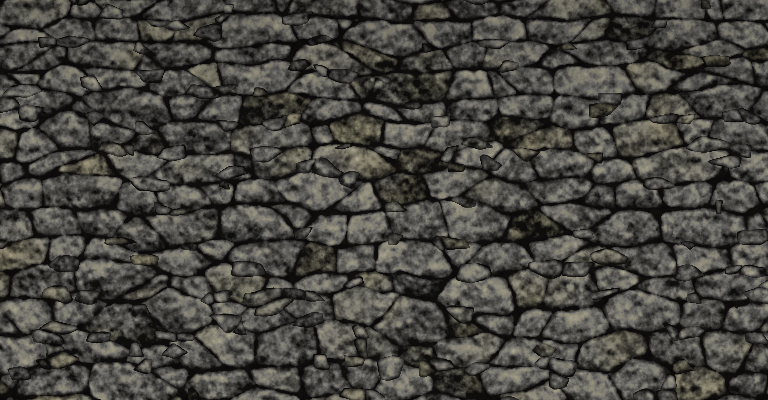
Give the GLSL for this texture, as a Shadertoy shader.

```glsl
// Dry stone wall: flat irregular blocks in rough courses with dark joints.
// Blocks are cells of a stretched, weighted Voronoi diagram with rounded
// corners; a finer diagram wedges chips into joints; noise adds lichen.

#define BLOCK_FREQ vec2(8.4, 13.4)
#define CHIP_FREQ vec2(21.0, 32.0)
#define JITTER vec2(0.78, 0.56)
#define FLATNESS vec2(1.0, 1.8)
#define SIZE_SPREAD 0.75
#define ROUNDING 15.0
#define JOINT 0.0019
#define CHIP_CHANCE 0.55
#define ROUGHNESS 0.013
#define GAP_COLOR vec3(0.050, 0.042, 0.040)
#define GREY_TINT vec3(1.01, 1.00, 0.955)
#define OCHRE_TINT vec3(1.07, 1.02, 0.84)

struct Stone {
    float edge;   // distance to the rounded outline, in canvas heights
    vec2 site;    // centre of the stone
    vec2 local;   // position inside the stone, in cell units
    vec2 id;
};

vec2 hash22(vec2 p) {
    vec3 q = fract(p.xyx * vec3(0.1031, 0.1030, 0.0973));
    q += dot(q, q.yzx + 33.33);
    return fract((q.xx + q.yz) * q.zy);
}

float noise(vec2 p) {
    vec2 i = floor(p), f = fract(p);
    f = f * f * (3.0 - 2.0 * f);
    float low = mix(hash22(i).x, hash22(i + vec2(1, 0)).x, f.x);
    float high = mix(hash22(i + vec2(0, 1)).x, hash22(i + vec2(1, 1)).x, f.x);
    return mix(low, high, f.y);
}

float fbm(vec2 p) {
    float sum = 0.0, amp = 0.533;
    for (int i = 0; i < 4; i++) {
        sum += amp * noise(p);
        p = mat2(1.6, 1.2, -1.2, 1.6) * p + 7.3;
        amp *= 0.5;
    }
    return sum;
}

// Site of a lattice cell in xy, size weight in z; odd courses are shifted.
vec3 siteOf(vec2 cell, float seed) {
    vec2 h = hash22(cell + seed);
    float weight = hash22(cell + seed + 57.0).x;
    vec2 site = cell + 0.5 + JITTER * (h - 0.5);
    site.x += 0.5 * mod(cell.y, 2.0);
    return vec3(site, SIZE_SPREAD * weight * weight);
}

// Weighted distance; FLATNESS makes the bed joints more level.
float power(vec2 q, vec3 s) {
    vec2 v = q - s.xy;
    return dot(v * v, FLATNESS) - s.z;
}

Stone findStone(vec2 p, vec2 freq, float seed) {
    vec2 q = p * freq, base = floor(q), id = base;
    vec3 own = vec3(0.0);
    float nearest = 1e5;
    for (int k = 0; k < 25; k++) {
        vec2 cell = base + vec2(k % 5 - 2, k / 5 - 2);
        vec3 s = siteOf(cell, seed);
        float d = power(q, s);
        if (d < nearest) { nearest = d; own = s; id = cell; }
    }
    // Soft minimum over all bisectors rounds the corners.
    float k0 = ROUNDING * freq.y, sum = 1e-9;
    for (int k = 0; k < 25; k++) {
        vec2 cell = base + vec2(k % 5 - 2, k / 5 - 2);
        if (cell == id) continue;
        vec3 s = siteOf(cell, seed);
        float slope = 2.0 * length((s.xy - own.xy) * FLATNESS * freq);
        sum += exp(-k0 * (power(q, s) - nearest) / slope);
    }
    return Stone(-log(sum) / k0, own.xy / freq, q - own.xy, id);
}

// Weathered surface: base tone, facet light, relief, lichen and stains.
vec3 stoneColor(vec2 p, Stone s, float depth, float ochreShare) {
    vec2 rnd = hash22(s.id + 91.0), facet = hash22(s.id + 23.0) - 0.5;
    vec2 shift = s.id * 3.17;
    float tone = mix(0.31, 0.43, rnd.x);
    tone *= 1.0 - 0.45 * step(0.965, rnd.y);
    tone += 0.11 * s.local.y + 0.12 * dot(s.local, facet);
    tone += 0.22 * (fbm(p * 17.0 + shift) - 0.5);
    tone += 0.48 * (fbm(p * 75.0) - 0.5);
    tone += 0.50 * (fbm(p * 42.0) - fbm(p * 42.0 + vec2(0.1, 0.5)));
    float lichen = smoothstep(0.56, 0.66, fbm(p * 38.0 + 40.0));
    float stain = smoothstep(0.50, 0.64, fbm(p * 13.0 + shift + 9.0));
    tone += 0.09 * lichen - 0.10 * stain;
    tone *= mix(0.50, 1.0, smoothstep(0.0, 0.008, depth));
    tone = max(tone, 0.05) - 0.5 * max(tone - 0.48, 0.0);
    float ochre = smoothstep(1.0 - ochreShare, 1.0, rnd.y * 0.7 + 0.6 * fbm(p * 7.0 + shift) - 0.1);
    ochre = max(ochre, 0.6 * smoothstep(0.45, 0.53, tone));
    return tone * mix(GREY_TINT, OCHRE_TINT, ochre);
}

void mainImage(out vec4 fragColor, in vec2 fragCoord) {
    float pixel = 1.0 / iResolution.y;
    vec2 uv = fragCoord * pixel;

    // Bent courses, slightly finer towards the top.
    vec2 p = vec2(uv.x, uv.y * (0.86 + 0.16 * uv.y));
    p += 0.035 * (vec2(noise(uv * 5.0), noise(uv * 5.0 + 31.0)) - 0.5);
    p += 0.012 * (vec2(noise(uv * 19.0), noise(uv * 19.0 + 17.0)) - 0.5);
    float fray = ROUGHNESS * (fbm(uv * 50.0) - 0.5);
    float blur = max(0.0014, 0.6 * pixel);

    // Large blocks.
    Stone block = findStone(p, BLOCK_FREQ, 11.0);
    float depth = block.edge - JOINT + fray;
    vec3 gap = GAP_COLOR * (0.5 + 1.1 * fbm(uv * 60.0));
    vec3 color = mix(gap, stoneColor(uv, block, depth, 0.35), smoothstep(-blur, blur, depth));

    // Chips wedged wherever their centre lies on a joint.
    Stone chip = findStone(p, CHIP_FREQ, 71.0);
    float joint = findStone(chip.site, BLOCK_FREQ, 11.0).edge;
    if (joint < 0.003 && hash22(chip.id + 5.0).x < CHIP_CHANCE) {
        float chipDepth = chip.edge - 0.8 * JOINT + 0.7 * fray;
        vec3 chipColor = mix(gap, stoneColor(uv, chip, chipDepth, 0.45), smoothstep(-blur, blur, chipDepth));
        color = mix(color, chipColor, smoothstep(-0.002, 0.001, chip.edge));
    }

    color *= mix(1.0, 0.88, smoothstep(0.6, 1.0, uv.y));
    fragColor = vec4(color, 1.0);
}
```
